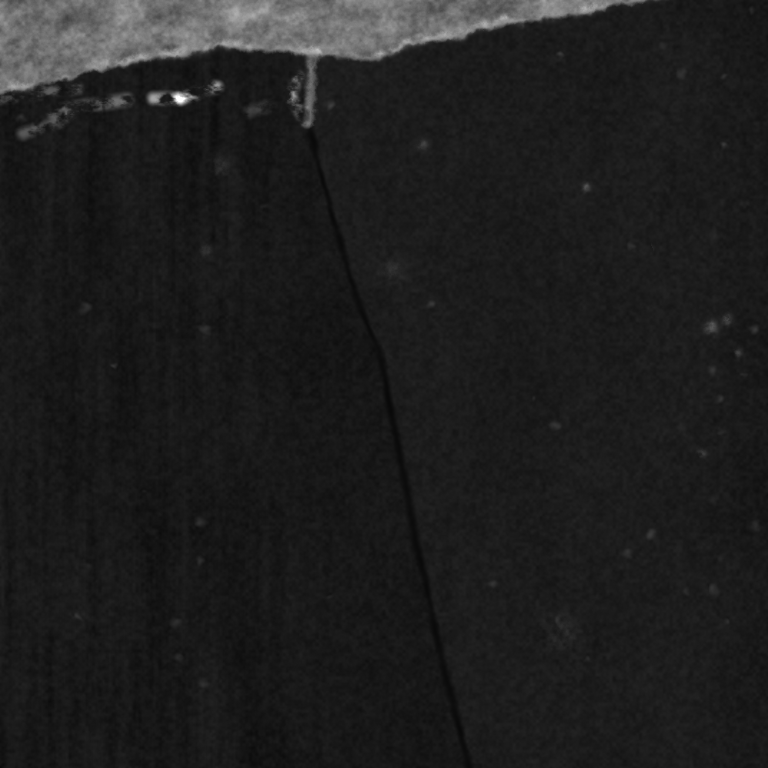
A WebGL 2 fragment shader for this texture:

```glsl
#version 300 es
precision highp float;
// Dark cracked slab with vertical grain, pale specks and a rough grey ledge along its top.
uniform vec2 u_resolution;
out vec4 fragColor;

const float LEFT_TONE = 0.088;
const float RIGHT_TONE = 0.106;
const float CRACK_TONE = 0.035;
const float LEDGE_TONE = 0.45;
const float RIM_TONE = 0.66;
const float CRACK_WIDTH = 0.0065;
const float RIM_WIDTH = 0.0055;
const float SPECK_GRID = 24.0;
const float GRIT_SCALE = 230.0;
const int KNOTS = 10;

// Ledge border as (x, height)
const vec2 LEDGE[KNOTS] = vec2[KNOTS](
  vec2(0.0, 0.879), vec2(0.13, 0.908), vec2(0.286, 0.941), vec2(0.313, 0.932), vec2(0.404, 0.930),
  vec2(0.482, 0.921), vec2(0.534, 0.941), vec2(0.651, 0.965), vec2(0.781, 0.987), vec2(1.0, 1.035));

// Crack as (height, x)
const vec2 CRACK[KNOTS] = vec2[KNOTS](
  vec2(0.0, 0.612), vec2(0.125, 0.581), vec2(0.251, 0.553), vec2(0.408, 0.522), vec2(0.544, 0.495),
  vec2(0.603, 0.469), vec2(0.668, 0.449), vec2(0.779, 0.419), vec2(0.831, 0.406), vec2(1.0, 0.406));

// Soft stains as (x, y, radius, strength)
const vec4 STAINS[10] = vec4[10](
  vec4(0.927, 0.574, 0.008, 0.22), vec4(0.948, 0.584, 0.006, 0.24), vec4(0.961, 0.542, 0.006, 0.15),
  vec4(0.764, 0.756, 0.005, 0.18), vec4(0.551, 0.811, 0.007, 0.14), vec4(0.915, 0.410, 0.005, 0.18),
  vec4(0.270, 0.674, 0.007, 0.10), vec4(0.289, 0.785, 0.012, 0.09), vec4(0.515, 0.648, 0.016, 0.06),
  vec4(0.735, 0.180, 0.022, 0.05));

float hash(vec2 p) {
  vec3 q = fract(vec3(p.xyx) * 0.1031);
  q += dot(q, q.yzx + 33.33);
  return fract((q.x + q.y) * q.z);
}

float noise(vec2 p) {
  vec2 i = floor(p), f = fract(p);
  f = f * f * (3.0 - 2.0 * f);
  return mix(mix(hash(i), hash(i + vec2(1, 0)), f.x),
             mix(hash(i + vec2(0, 1)), hash(i + vec2(1, 1)), f.x), f.y);
}

float fbm(vec2 p) {
  float sum = 0.0, amp = 0.5;
  for (int i = 0; i < 4; i++) {
    sum += amp * noise(p);
    p = p * 2.03 + 17.1;
    amp *= 0.5;
  }
  return sum / 0.9375;
}

float polyline(vec2 knots[KNOTS], float t) {
  float v = knots[0].y;
  for (int i = 1; i < KNOTS; i++) {
    vec2 a = knots[i - 1], b = knots[i];
    v += (b.y - a.y) * clamp((t - a.x) / (b.x - a.x), 0.0, 1.0);
  }
  return v;
}

float segment(vec2 p, vec2 a, vec2 b) {
  vec2 d = b - a;
  return length(p - a - d * clamp(dot(p - a, d) / dot(d, d), 0.0, 1.0));
}

// Ragged chalky stroke, fading away from its axis
float smear(vec2 p, vec2 a, vec2 b, float width) {
  float grit = smoothstep(0.3, 0.7, fbm(p * vec2(60.0, 85.0) + 7.0));
  return grit * (1.0 - smoothstep(0.1 * width, width, segment(p, a, b)));
}

// Faint irregular dots, one per grid cell, denser near the right border
float specks(vec2 p) {
  p += 0.006 * (vec2(noise(p * 110.0), noise(p * 110.0 + 31.0)) - 0.5);
  vec2 cell = floor(p * SPECK_GRID), f = fract(p * SPECK_GRID);
  vec2 centre = 0.25 + 0.5 * vec2(hash(cell + 3.7), hash(cell + 91.3));
  float density = mix(0.08, 0.35, smoothstep(0.84, 0.95, p.x));
  float present = step(hash(cell + 41.0), density) * hash(cell + 5.0);
  float radius = 0.08 + 0.10 * hash(cell + 12.0);
  return present * (1.0 - smoothstep(0.0, 1.4 * radius, length(f - centre)));
}

void main() {
  vec2 p = gl_FragCoord.xy / u_resolution;
  float aa = 1.0 / min(u_resolution.x, u_resolution.y);
  float fine = fbm(p * 130.0) - 0.5;
  float grit = noise(p * GRIT_SCALE) - 0.5;
  float broad = fbm(p * 9.0) - 0.5;

  // Slab halves with grain
  float side = p.x - polyline(CRACK, p.y) - 0.005 * (fbm(vec2(p.y * 40.0, 2.0)) - 0.5);
  float grain = fbm(vec2(p.x * 75.0, p.y * 4.0)) - 0.5;
  float tone = mix(LEFT_TONE, RIGHT_TONE, smoothstep(-0.006, 0.006, side));
  tone += grain * mix(0.065, 0.012, smoothstep(0.25, 0.5, p.x));
  tone += 0.045 * fine + 0.028 * grit + 0.028 * broad;
  tone -= 0.012 * smoothstep(0.88, 1.0, p.x);

  // Specks and stains
  tone += 0.13 * specks(p);
  for (int i = 0; i < 10; i++) {
    vec4 s = STAINS[i];
    vec2 d = p - s.xy + 0.5 * s.z * vec2(fine, grit);
    tone += s.w * exp(-dot(d, d) / (s.z * s.z)) * (0.8 + 1.5 * fine);
  }

  // Crack, softer and thinner in places
  float crackWidth = CRACK_WIDTH * (0.65 + 0.7 * noise(vec2(p.y * 28.0, 6.0)));
  float crack = 1.0 - smoothstep(0.0, crackWidth + aa, abs(side + 0.002));
  crack *= 0.65 + 0.35 * noise(vec2(p.y * 60.0, 9.0));
  tone = mix(tone, CRACK_TONE, crack * (1.0 - smoothstep(0.825, 0.85, p.y)));

  // Chalky smears under the ledge
  tone += 0.55 * smear(p, vec2(0.20, 0.872), vec2(0.235, 0.872), 0.013);
  tone += 0.55 * smear(p, vec2(0.235, 0.872), vec2(0.282, 0.887), 0.013);
  tone += 0.32 * smear(p, vec2(0.07, 0.855), vec2(0.165, 0.870), 0.014);
  tone += 0.25 * smear(p, vec2(0.03, 0.826), vec2(0.09, 0.845), 0.013);
  tone += 0.25 * smear(p, vec2(0.0, 0.872), vec2(0.10, 0.885), 0.013);
  tone += 0.15 * smear(p, vec2(0.325, 0.855), vec2(0.35, 0.862), 0.013);
  tone += 0.40 * smear(p, vec2(0.388, 0.900), vec2(0.378, 0.875), 0.012);
  tone += 0.40 * smear(p, vec2(0.378, 0.875), vec2(0.398, 0.842), 0.012);

  // Ragged pale plug above the crack
  float plugAxis = segment(p + 0.008 * vec2(fine, 0.0), vec2(0.406, 0.93), vec2(0.403, 0.840));
  float plug = 1.0 - smoothstep(0.001, 0.011, plugAxis + 0.006 * fine);
  tone = mix(tone, 0.43 + 0.4 * fine - 1.2 * max(0.87 - p.y, 0.0), 0.9 * plug);

  // Ledge with slanted mottling
  float wobble = 0.010 * (fbm(vec2(p.x * 45.0, 5.0)) - 0.5) + 0.007 * fine;
  float height = p.y - polyline(LEDGE, p.x) - wobble;
  vec2 slant = vec2(p.x, p.y - 0.22 * p.x);
  float ledge = LEDGE_TONE + 0.34 * (fbm(slant * vec2(24.0, 45.0)) - 0.5) + 0.2 * fine + 0.06 * grit;
  vec2 glow = p - vec2(0.31, 0.98);
  ledge += 0.12 * exp(-dot(glow, glow) / 0.0006);
  tone = mix(tone, ledge, smoothstep(-0.003, 0.003 + aa, height));

  // Broken bright rim
  float rimShift = 0.003 + 0.006 * (noise(vec2(p.x * 35.0, 3.0)) - 0.4);
  float rim = exp(-pow((height - rimShift) / RIM_WIDTH, 2.0));
  float rimPatch = smoothstep(0.25, 0.65, fbm(vec2(p.x * 30.0, 8.0 + p.y * 30.0)));
  tone = mix(tone, RIM_TONE + 0.35 * fine, 0.95 * rim * rimPatch);

  fragColor = vec4(vec3(clamp(tone, 0.0, 1.0)), 1.0);
}
```
